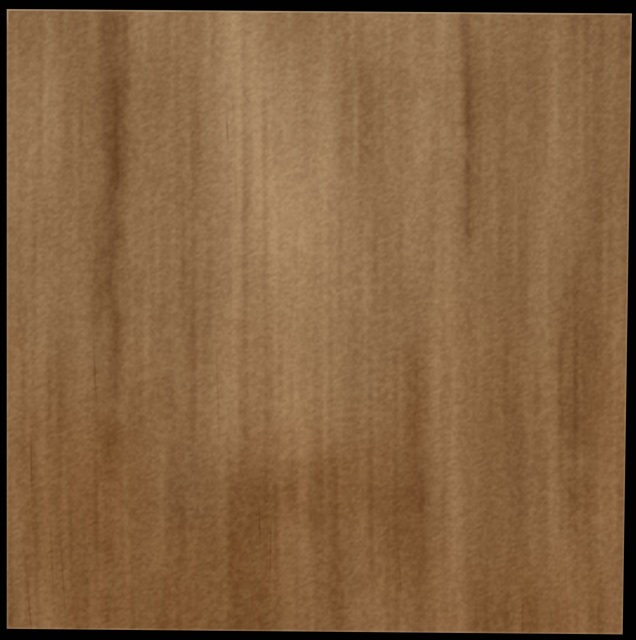
Give the GLSL for this texture, as a WebGL 1 fragment shader.

```glsl
precision highp float;
uniform vec2 u_resolution;

#define STREAK_CONTRAST 0.62
#define FIBRE_CONTRAST 0.20
#define GRAIN_CONTRAST 0.36
#define BAND_STRENGTH 0.38
#define LIGHT_FALLOFF 0.42
#define RIM_WIDTH 0.0016
#define SCRATCHES 16

const vec3 DARK_WOOD = vec3(0.40, 0.265, 0.14);
const vec3 LIGHT_WOOD = vec3(0.655, 0.525, 0.385);
const vec3 RED_TINT = vec3(0.022, -0.008, -0.024);
const vec3 RIM_COLOR = vec3(0.70, 0.62, 0.50);
const vec3 BACKDROP = vec3(0.008, 0.003, 0.002);

float hash(vec2 p) {
  vec3 q = fract(p.xyx * vec3(0.1031, 0.1030, 0.0973));
  q += dot(q, q.yzx + 33.33);
  return fract((q.x + q.y) * q.z);
}

float noise(vec2 p) {
  vec2 cell = floor(p);
  vec2 f = fract(p);
  f = f * f * (3.0 - 2.0 * f);
  float low = mix(hash(cell), hash(cell + vec2(1.0, 0.0)), f.x);
  float high = mix(hash(cell + vec2(0.0, 1.0)), hash(cell + 1.0), f.x);
  return mix(low, high, f.y);
}

float fbm(vec2 p) {
  float sum = 0.0;
  float amp = 0.5;
  for (int i = 0; i < 4; i++) {
    sum += amp * noise(p);
    p = p * 2.03 + 17.3;
    amp *= 0.5;
  }
  return sum / 0.9375;
}

// Soft dark stain: centre and half size
float band(vec2 p, vec2 centre, vec2 size) {
  vec2 d = (p - centre) / size;
  return exp(-dot(d, d));
}

// Distance inside the slightly skewed panel; negative is outside
float panelDistance(vec2 p) {
  float left = p.x - 0.0105;
  float right = mix(0.979, 0.994, p.y) - p.x;
  float bottom = p.y - mix(0.0175, 0.0085, p.x);
  float top = mix(0.986, 0.979, p.x) - p.y;
  return min(min(left, right), min(bottom, top));
}

// Thin, short, slightly leaning marks
float scratches(vec2 p) {
  float ink = 0.0;
  for (int i = 0; i < SCRATCHES; i++) {
    float id = float(i) + 1.0;
    vec2 centre = vec2(hash(vec2(id, 3.0)), hash(vec2(id, 8.0)));
    centre.x = mix(0.03, 0.95, centre.x * centre.x);
    float lean = mix(-0.16, 0.02, hash(vec2(id, 13.0)));
    float reach = mix(0.02, 0.09, hash(vec2(id, 21.0)));
    vec2 d = p - centre;
    float across = (d.x - lean * d.y) / 0.0017;
    float along = d.y / reach;
    ink += exp(-across * across - along * along) * hash(vec2(id, 34.0));
  }
  return ink;
}

float woodTone(vec2 p) {
  vec2 bent = p + vec2(0.008 * (noise(p * vec2(5.0, 3.0)) - 0.5), 0.0);

  // Vertical figure, from broad streaks to hairline fibres
  float streak = fbm(bent * vec2(17.0, 1.5) + 4.0) - 0.5;
  float fibre = noise(bent * vec2(125.0, 5.0) + 40.0) - 0.5;
  float blotch = fbm(p * vec2(9.0, 6.0) + 70.0) - 0.5;

  // Pores in short, tilted flecks
  vec2 tilted = vec2(p.x + 0.45 * p.y, p.y - 0.45 * p.x);
  float grain = 0.6 * noise(tilted * vec2(130.0, 215.0) + 90.0)
              + 0.4 * noise(p * vec2(270.0, 240.0) + 11.0) - 0.5;

  // Ragged bands of darker wood
  float stain = 0.85 * band(bent, vec2(0.178, 0.5), vec2(0.026, 0.75));
  stain += 0.5 * band(bent, vec2(0.385, 0.70), vec2(0.010, 0.16));
  stain += 0.6 * band(bent, vec2(0.655, 0.36), vec2(0.024, 0.20));
  stain += 0.7 * band(bent, vec2(0.733, 0.78), vec2(0.010, 0.36));
  stain += 0.9 * band(bent, vec2(0.905, 0.37), vec2(0.028, 0.21));
  stain += 0.6 * band(bent, vec2(0.49, 0.24), vec2(0.11, 0.06));
  stain *= 0.45 + 1.1 * noise(p * vec2(48.0, 22.0));

  // Light falls from the upper middle
  vec2 fromLight = (p - vec2(0.40, 0.74)) * vec2(0.85, 0.95);
  float light = 0.76 - LIGHT_FALLOFF * smoothstep(0.0, 0.85, length(fromLight));

  return light + STREAK_CONTRAST * streak + FIBRE_CONTRAST * fibre
       + 0.28 * blotch + GRAIN_CONTRAST * grain
       - BAND_STRENGTH * stain - 0.32 * scratches(p);
}

void main() {
  vec2 p = gl_FragCoord.xy / u_resolution;
  float pixel = 1.0 / u_resolution.y;

  float tone = clamp(woodTone(p), -0.15, 1.12);
  vec3 color = mix(DARK_WOOD, LIGHT_WOOD, tone);
  float redness = fbm(p * vec2(7.0, 4.0) + 25.0) * smoothstep(0.85, 0.1, p.y);
  color += RED_TINT * redness;

  // Worn bright rim, strongest along the top
  float inside = panelDistance(p);
  float rim = 1.0 - smoothstep(RIM_WIDTH, RIM_WIDTH + 1.5 * pixel, inside);
  float wear = mix(0.35, 0.9, smoothstep(0.95, 0.98, p.y));
  color = mix(color, RIM_COLOR, rim * wear * (0.5 + 0.5 * noise(p * 30.0)));

  float cover = smoothstep(-0.75 * pixel, 0.75 * pixel, inside);
  gl_FragColor = vec4(mix(BACKDROP, color, cover), 1.0);
}
```
